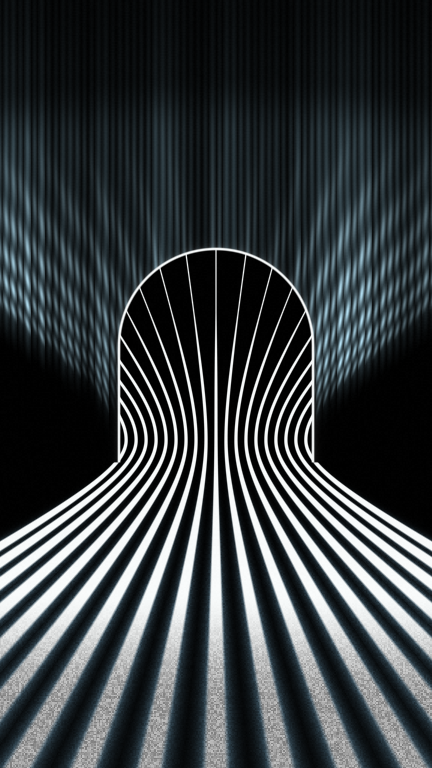
Write a Shadertoy shader that draws this background.

```glsl
// A dark arch with fine lines that pinch at a neck and fan out into glowing floor beams.
// Behind it the same fan runs on as soft rays seen through fluted glass. Every line is a
// multiple of one spacing curve, so x / spacing(y) gives the line number.
// Lengths are in canvas heights, with x measured from the vertical centre line.

const float NECK_Y = 0.427;
const float NECK_SPACING = 0.013;
const float LAST_LINE = 9.0;
const float ARCH_RADIUS = 0.1263;
const float ARCH_CENTRE_Y = 0.5495;
const float FLOOR_Y = 0.398;
const float FLUTES = 108.0;
const vec3 HAZE = vec3(0.135, 0.18, 0.20);
const vec3 RAY = vec3(0.34, 0.41, 0.44);
const vec3 BEAM_GLOW = vec3(0.24, 0.34, 0.40);
const vec3 BEAM_WHITE = vec3(0.97, 0.98, 0.98);

float hash(vec2 p) {
    return fract(sin(dot(p, vec2(127.1, 311.7))) * 43758.5453);
}

// Gap between neighbouring lines (x) and its rate of change (y): a hyperbola on each side
vec2 lineSpacing(float y) {
    float d = NECK_Y - y;
    float bend = d > 0.0 ? 0.055 : 0.065;
    float spread = d > 0.0 ? 0.195 : 0.14;
    float h = sqrt(d * d + bend * bend);
    return vec2(NECK_SPACING + spread * (h - bend), spread * d / h);
}

// Distance to the nearest line, measured across it
float lineDistance(float x, vec2 spacing) {
    float k = clamp(round(x / spacing.x), -LAST_LINE, LAST_LINE);
    return abs(x - k * spacing.x) / sqrt(1.0 + k * k * spacing.y * spacing.y);
}

float archDistance(vec2 p) {
    return length(vec2(p.x, max(p.y - ARCH_CENTRE_Y, 0.0))) - ARCH_RADIUS;
}

float stroke(float dist, float halfWidth, float soft) {
    return 1.0 - smoothstep(halfWidth - soft, halfWidth + soft, dist);
}

// Haze and rays, bent and shaded by each vertical flute
vec3 flutedGlass(vec2 p) {
    float column = floor(p.x * FLUTES);
    float across = fract(p.x * FLUTES) - 0.5;
    float tone = hash(vec2(column, 3.0));
    float x = p.x + across * 0.013 + (tone - 0.5) * 0.008;

    float u = x / lineSpacing(p.y).x;
    float offset = u - clamp(round(u), -LAST_LINE, LAST_LINE);
    float outer = smoothstep(0.5, 6.0, abs(u));
    float rays = exp(-offset * offset * mix(26.0, 12.0, outer));
    float top = 0.875 - 0.25 * x * x;
    float rayFade = 1.0 - smoothstep(0.60, top, p.y);
    float hazeFade = mix(0.42, 1.0, 1.0 - smoothstep(top - 0.05, top + 0.03, p.y));
    hazeFade *= 1.0 - 0.35 * smoothstep(0.9, 1.0, p.y);
    float wedge = 1.0 - smoothstep(7.8, 11.8, abs(u));
    wedge *= smoothstep(0.44, 0.56, p.y + 0.03 * tone);

    vec3 light = HAZE * hazeFade * (0.9 + 0.35 * outer);
    light += RAY * rays * rayFade * mix(0.4, 1.0, outer);
    float ridge = 0.72 + 0.35 * cos(6.28318 * across) + 0.45 * (tone - 0.4);
    float sheen = 0.9 + 0.18 * sin(p.x * 47.0 + 1.5 * sin(p.x * 19.0));
    return light * wedge * ridge * sheen;
}

// Floor beams and arch lines over black
vec3 lineField(vec2 p, float px) {
    vec2 spacing = lineSpacing(p.y);
    float dist = lineDistance(p.x, spacing);
    float depth = max(NECK_Y - p.y, 0.0);
    float taper = mix(1.0, 0.11, smoothstep(-0.03, 0.2, p.y - NECK_Y));
    float halfWidth = max(0.172 * spacing.x * taper, 0.0008);

    float grain = hash(floor(p * 512.0)) - 0.5;
    float worn = smoothstep(0.23, 0.08, p.y);
    vec3 beam = mix(BEAM_WHITE, vec3(0.62 + 0.26 * grain), worn);
    float soft = 0.8 * px + 0.02 * depth * depth;
    float halo = exp(-max(dist - halfWidth, 0.0) / (0.13 * spacing.x));
    vec3 glow = BEAM_GLOW * halo * smoothstep(0.0, 0.25, depth);
    glow *= 1.0 + 0.3 * grain;
    return mix(glow, beam, stroke(dist, halfWidth, soft));
}

void mainImage(out vec4 fragColor, in vec2 fragCoord) {
    float px = 1.0 / iResolution.y;
    vec2 p = (fragCoord - vec2(0.5 * iResolution.x, 0.0)) * px;
    float arch = archDistance(p);
    float aboveFloor = smoothstep(FLOOR_Y - px, FLOOR_Y + px, p.y);

    // Lines fill the arch opening and the whole floor
    float opening = 1.0 - smoothstep(-px, px, arch);
    vec3 color = mix(flutedGlass(p), lineField(p, px), max(opening, 1.0 - aboveFloor));

    // Bright arch outline with a faint halo
    float halo = 0.12 * exp(-abs(arch) / 0.004) * step(0.0, arch);
    color += BEAM_WHITE * halo * aboveFloor;
    color = mix(color, BEAM_WHITE, stroke(abs(arch), 0.0016, px) * aboveFloor);

    // Fine film grain
    color += 0.012 * (hash(floor(p * 512.0) + 17.0) - 0.3);
    fragColor = vec4(clamp(color, 0.0, 1.0), 1.0);
}
```
